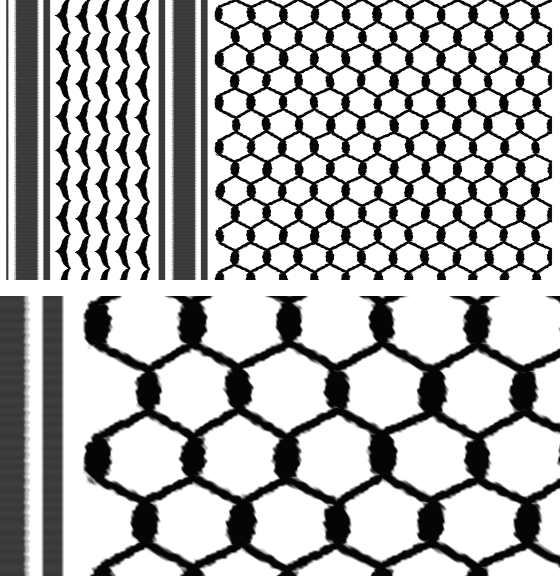
Top, the full canvas; bottom, a detail of the centre.
A WebGL 1 fragment shader for this pattern:

```glsl
precision highp float;
// Woven scarf cloth: grey border bands, five columns of curled leaves and a
// knotted fishnet. Bands are soft intervals, leaves are periodic curves, and
// the net is a staggered lattice of ellipses joined by frayed rope segments.

uniform vec2 u_resolution;

// Design grid: all lengths below are fractions of this, with y running down.
const vec2 GRID = vec2(768.0, 384.0);
const vec3 PAPER = vec3(1.0);
const vec3 INK = vec3(0.02);
const vec3 BAND_GREY = vec3(0.23);
const vec3 FRINGE_GREY = vec3(0.72);

const float EDGE_SOFT = 0.9;
const float BORDER_STEP = 216.0;   // offset between the two border groups

const float LEAF_LEFT = 76.0;
const float LEAF_PITCH = 27.2;
const float LEAF_COUNT = 5.0;
const float LEAF_PERIOD = 46.2;
const float LEAF_TIP_Y = 22.0;

const vec2 NET_ORIGIN = vec2(301.0, 20.0);
const vec2 NET_PITCH = vec2(43.4, 30.25);
const float NET_LEFT = 294.5;
const float NET_RIGHT = 757.0;
const vec2 KNOT_RADIUS = vec2(6.0, 10.8);
const float STRAND_ANCHOR = 9.5;   // strand ends above and below knot centre
const float STRAND_HALF = 1.95;
const float KNOT_JITTER = 2.2;

float softness;

float hash(vec2 cell) {
  return fract(sin(dot(cell, vec2(127.1, 311.7))) * 4375.85);
}

// Layered sines that roughen thread edges.
float fray(vec2 p) {
  return 0.5 * sin(p.x * 0.9 + 2.0 * sin(p.y * 0.37))
       + 0.5 * sin(p.y * 1.15 + 1.7 * sin(p.x * 0.43))
       + 0.3 * sin(p.x * 1.7 - p.y * 1.9);
}

float cover(float d) {
  return 1.0 - smoothstep(-softness, softness, d);
}

float band(float x, float from, float to) {
  return cover(max(from - x, x - to));
}

float segmentDistance(vec2 p, vec2 a, vec2 b) {
  vec2 ab = b - a;
  float t = clamp(dot(p - a, ab) / dot(ab, ab), 0.0, 1.0);
  return length(p - a - ab * t);
}

vec2 knotCentre(float col, float row) {
  vec2 id = vec2(col, row);
  vec2 jitter = vec2(hash(id), hash(id + 37.0)) - 0.5;
  return NET_ORIGIN + NET_PITCH * vec2(col + 0.5 * mod(row, 2.0), row)
       + jitter * KNOT_JITTER;
}

// Signed distance to nearby knots and the strands hanging from them.
float netDistance(vec2 p) {
  float d = 100.0;
  float rough = fray(p);
  float nearRow = floor((p.y - NET_ORIGIN.y) / NET_PITCH.y + 0.5);
  for (int j = -1; j <= 1; j++) {
    float row = nearRow + float(j);
    float odd = mod(row, 2.0);
    float nearCol = floor((p.x - NET_ORIGIN.x) / NET_PITCH.x - 0.5 * odd + 0.5);
    for (int i = -1; i <= 1; i++) {
      float col = nearCol + float(i);
      if (col < 0.0) continue;
      vec2 c = knotCentre(col, row);
      vec2 q = p - c;
      q.x += q.y * 0.2 * (hash(vec2(col, row) + 9.0) - 0.5);
      vec2 radius = KNOT_RADIUS * (0.92 + 0.16 * hash(vec2(row, col)));
      float knot = (length(q / radius) - 1.0) * radius.x;
      d = min(d, knot - 0.65 * rough);
      for (int s = 0; s < 2; s++) {
        float nextCol = col + odd - 1.0 + float(s);
        if (nextCol < 0.0) continue;
        vec2 end = knotCentre(nextCol, row + 1.0) - vec2(0.0, STRAND_ANCHOR);
        float rope = segmentDistance(p, c + vec2(0.0, STRAND_ANCHOR), end);
        d = min(d, rope - STRAND_HALF - 0.45 * rough);
      }
    }
  }
  return max(d, max(NET_LEFT - p.x, p.x - NET_RIGHT));
}

// Stacked curled leaves: a cusp on the left, joints hooked to the right.
float leafDistance(vec2 p) {
  float col = clamp(floor((p.x - LEAF_LEFT + 3.0) / LEAF_PITCH), 0.0, LEAF_COUNT - 1.0);
  float x = p.x - LEAF_LEFT - col * LEAF_PITCH;
  float y = p.y - LEAF_TIP_Y + 1.5 * (hash(vec2(col, 5.0)) - 0.5);
  float fromTip = abs(fract(y / LEAF_PERIOD + 0.5) - 0.5) * LEAF_PERIOD;
  float fromJoint = 0.5 * LEAF_PERIOD - fromTip;
  float hook = exp(-fromJoint / 4.5);
  float left = 8.5 - 9.0 * exp(-fromTip / 4.5) + 9.5 * hook;
  float right = 17.0 - 2.5 * exp(-fromTip / 5.0) + 4.5 * hook;
  return max(left - x, x - right) * 0.8 - 0.25 * fray(p);
}

void main() {
  vec2 p = gl_FragCoord.xy / u_resolution * GRID;
  p.y = GRID.y - p.y;
  softness = max(EDGE_SOFT, 0.7 * GRID.x / u_resolution.x);
  vec3 color = PAPER;

  // Border bands: a wide worn one with pale fringes, and narrow neighbours.
  float x = p.x < 150.0 ? p.x : p.x - BORDER_STEP;
  float wear = 0.6 * fray(vec2(x * 0.1, p.y * 1.4));
  color = mix(color, FRINGE_GREY, band(x + wear, 19.8, 53.0));
  float narrow = p.x < 150.0 ? band(x, 8.5, 11.5) : band(x, 1.5, 10.5);
  float grey = max(band(x + 0.5 * wear, 22.0, 51.3), band(x, 59.5, 68.7));
  vec3 cloth = BAND_GREY + 0.012 * sin(p.y * 1.3 + sin(p.y * 0.31));
  color = mix(color, cloth, max(grey, narrow));

  // Black weave on top.
  float weave = max(cover(leafDistance(p)), cover(netDistance(p)));
  gl_FragColor = vec4(mix(color, INK, weave), 1.0);
}
```
